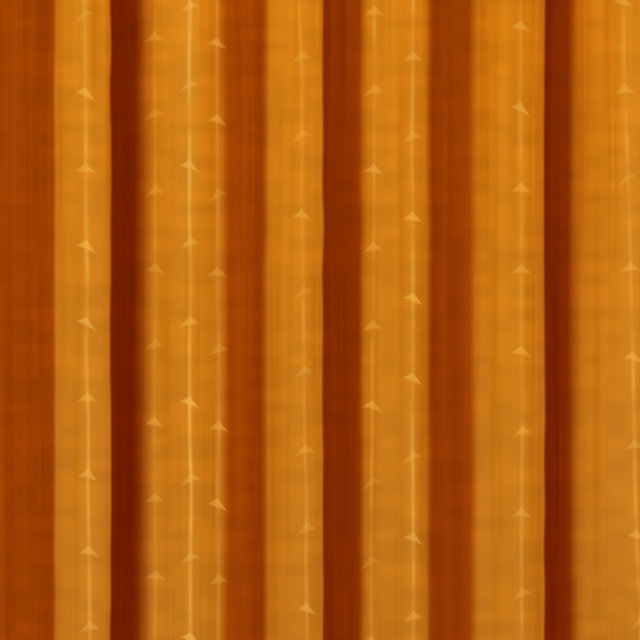
This texture is drawn by a Shadertoy shader. Its source:

```glsl
// Six glossy amber ribs stand between rust-coloured grooves. Each rib carries
// fine vertical fibres and pale seams, along which small triangular barbs repeat.
// Ribs, grooves and seams come from short layout tables walked by loops.

const int RIB_COUNT = 6;
const int SEAM_COUNT = 9;

// Rib: left edge, right edge, left softness, right softness
const vec4 RIBS[RIB_COUNT] = vec4[](
    vec4(0.085, 0.173, 0.004, 0.003), vec4(0.223, 0.350, 0.020, 0.012),
    vec4(0.415, 0.505, 0.008, 0.003), vec4(0.566, 0.671, 0.008, 0.008),
    vec4(0.740, 0.851, 0.009, 0.003), vec4(0.897, 1.080, 0.012, 0.003));

// Groove to the left of each rib: lightness at its left and right side
const vec2 GROOVES[RIB_COUNT] = vec2[](
    vec2(0.82, 0.75), vec2(0.12, 0.15), vec2(1.00, 0.62),
    vec2(0.30, 0.58), vec2(0.62, 0.85), vec2(0.12, 0.42));

// Seam: position at the top, first barb, barb spacing, strength
const vec4 SEAMS[SEAM_COUNT] = vec4[](
    vec4(0.132, 0.023, 0.1195, 0.75), vec4(0.241, 0.058, 0.1200, 0.28),
    vec4(0.296, 0.010, 0.1230, 1.00), vec4(0.340, 0.065, 0.1200, 0.40),
    vec4(0.469, 0.088, 0.1230, 0.50), vec4(0.585, 0.140, 0.1230, 0.48),
    vec4(0.645, 0.088, 0.1250, 0.65), vec4(0.813, 0.039, 0.1270, 0.50),
    vec4(0.973, 0.000, 0.1390, 0.60));

// Sideways drift of each seam from top to bottom
const float DRIFT[SEAM_COUNT] = float[](
    0.007, 0.002, 0.002, 0.002, 0.012, -0.006, 0.000, 0.002, 0.027);

const vec3 GROOVE_DARK  = vec3(0.43, 0.10, 0.00);
const vec3 GROOVE_LIGHT = vec3(0.66, 0.28, 0.01);
const vec3 RIB_SHOULDER = vec3(0.73, 0.38, 0.03);
const vec3 RIB_CROWN    = vec3(0.83, 0.50, 0.06);
const vec3 HAZE         = vec3(0.78, 0.47, 0.15);
const vec3 SHEEN        = vec3(0.87, 0.57, 0.18);
const vec3 GLINT        = vec3(0.94, 0.69, 0.30);

const vec2 BARB_SIZE = vec2(0.014, 0.014); // half width, height
const float SEAM_WIDTH = 0.0032;
const float SHEEN_WIDTH = 0.017;
const float EDGE_WOBBLE = 0.0025;
const float GRAIN = 0.035;

float hash(vec2 p) {
    vec3 q = fract(vec3(p.xyx) * 0.1031);
    q += dot(q, q.yzx + 33.33);
    return fract((q.x + q.y) * q.z);
}

float noise(vec2 p) {
    vec2 i = floor(p), f = fract(p);
    f = f * f * (3.0 - 2.0 * f);
    return mix(mix(hash(i), hash(i + vec2(1, 0)), f.x),
               mix(hash(i + vec2(0, 1)), hash(i + vec2(1, 1)), f.x), f.y);
}

// Upright triangle with a flat base at p.y = 0, blurred by soft
float barbMask(vec2 p, float soft) {
    vec2 q = p / BARB_SIZE;
    float d = max(abs(q.x) + q.y - 1.0, -q.y) * BARB_SIZE.y;
    return 1.0 - smoothstep(-soft, soft, d);
}

void mainImage(out vec4 fragColor, in vec2 fragCoord) {
    vec2 uv = fragCoord / iResolution.xy;
    float pixel = 1.0 / min(iResolution.x, iResolution.y);
    float down = 1.0 - uv.y;

    // Fibres run down the ribs, faint mottling runs across
    float broadFibre = noise(vec2(uv.x * 75.0, down * 1.5));
    float fineFibre = noise(vec2(uv.x * 210.0, down * 4.0 + 20.0));
    float mottle = noise(uv * vec2(28.0, 55.0) + 7.0);
    float fibre = 0.6 * broadFibre + 0.4 * fineFibre - 0.5;

    // Rib coverage, roundness, and tone of the groove to the left
    float x = uv.x + EDGE_WOBBLE * (noise(vec2(uv.x * 6.0, down * 14.0)) - 0.5);
    float cover = 0.0, crown = 0.0, tone = 0.0;
    float lastRight = 0.0, lastMiddle = -1.0;
    for (int i = 0; i < RIB_COUNT; i++) {
        vec4 rib = RIBS[i];
        vec2 soft = max(rib.zw, vec2(pixel));
        float inside = smoothstep(rib.x - soft.x, rib.x + soft.x, x)
                     * (1.0 - smoothstep(rib.y - soft.y, rib.y + soft.y, x));
        float across = clamp((x - rib.x) / (rib.y - rib.x), 0.0, 1.0);
        cover = max(cover, inside);
        crown = max(crown, 4.0 * across * (1.0 - across));
        if (x > lastMiddle) {
            float t = clamp((x - lastRight) / (rib.x - lastRight), 0.0, 1.0);
            tone = mix(GROOVES[i].x, GROOVES[i].y, t);
        }
        lastRight = rib.y;
        lastMiddle = 0.5 * (rib.x + rib.y);
    }

    // Base shading, fading to a dull haze toward the bottom
    vec3 groove = mix(GROOVE_DARK, GROOVE_LIGHT, tone + 0.35 * fibre - 0.12 * (down - 0.5));
    vec3 face = mix(RIB_SHOULDER, RIB_CROWN, clamp(0.2 + 0.65 * crown + 0.9 * fibre, 0.0, 1.1));
    face = mix(face, HAZE, clamp(0.1 + 0.35 * down + 0.7 * fibre, 0.0, 0.6));
    face *= 1.04 - 0.08 * down;
    vec3 color = mix(max(groove, 0.0), face, cover);

    // Seams with a soft sheen, a bright thread and a row of barbs
    for (int i = 0; i < SEAM_COUNT; i++) {
        vec4 seam = SEAMS[i];
        float seed = float(i) * 17.0 + 3.0;
        float sway = 0.003 * (noise(vec2(seed, down * 9.0)) - 0.5);
        float dx = uv.x - seam.x - DRIFT[i] * down - sway;
        float row = round((down - seam.y) / seam.z);
        float vary = hash(vec2(seed, row + 5.0));
        float dy = seam.y + row * seam.z - down + 0.004 * (vary - 0.5);

        float sheen = exp(-dx * dx / (SHEEN_WIDTH * SHEEN_WIDTH));
        float thread = exp(-dx * dx / (SEAM_WIDTH * SEAM_WIDTH));
        float wear = 0.3 + 0.7 * noise(vec2(seed + 40.0, down * 22.0));
        float barb = barbMask(vec2(dx, dy + 0.006 + dx * (vary - 0.5)), max(0.0028, pixel));
        color = mix(color, SHEEN, 0.25 * seam.w * sheen * cover);
        color = mix(color, GLINT, 0.85 * seam.w * thread * wear * cover);
        color = mix(color, GLINT, barb * mix(0.35, 0.8, vary) * (0.4 + 0.6 * seam.w));
    }

    color *= 1.0 + GRAIN * 2.0 * (mottle - 0.5);
    fragColor = vec4(clamp(color, 0.0, 1.0), 1.0);
}
```
